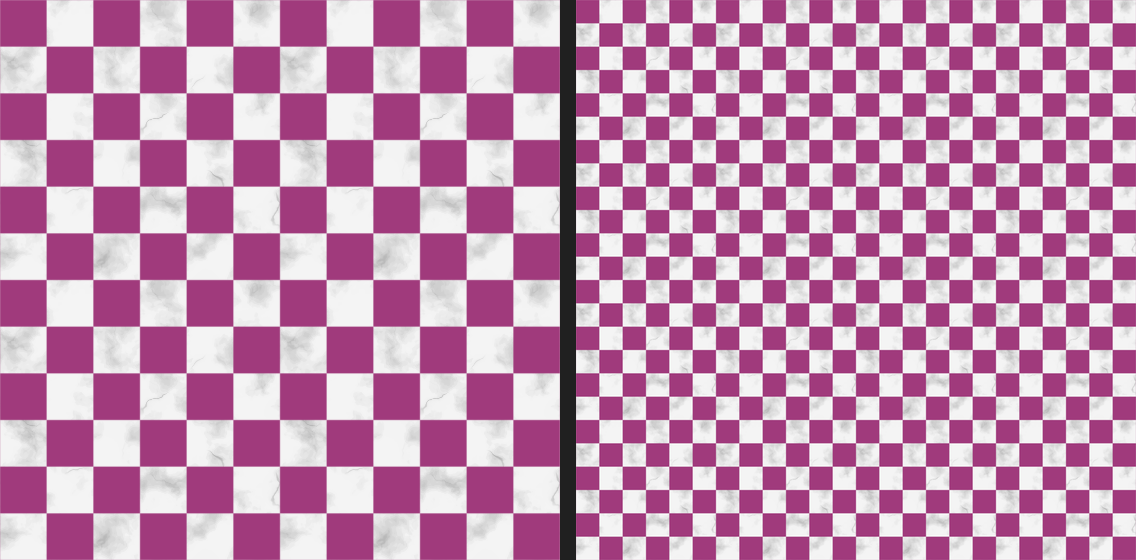
Left, the tile; right, the same tile 2 across and 2 down.
This pattern is drawn by a WebGL 1 fragment shader. Its source:

```glsl
precision highp float;
// Checkerboard of flat magenta and white marble squares, twelve by twelve.
// The marble is wrapping gradient noise: terraced grey clouds, fine creases
// and a few thin veins, repeating every six squares in both directions.

uniform vec2 u_resolution;

const float SQUARES = 12.0;       // squares across and down
const float MARBLE_PERIOD = 6.0;  // squares before the marble repeats
const float EDGE_PIXELS = 1.4;    // width of the smoothed square edges
const vec3 MAGENTA = vec3(0.627, 0.229, 0.486);
const float MARBLE_WHITE = 0.955;

// Unit gradient at a lattice point, wrapped to the given period.
vec2 latticeGradient(vec2 point, float period, float seed) {
  vec2 wrapped = mod(point, period);
  float h = fract(sin(dot(wrapped, vec2(127.1, 311.7)) + seed * 74.7) * 43758.5);
  float angle = 6.28318 * h;
  return vec2(cos(angle), sin(angle));
}

float gradientNoise(vec2 p, float period, float seed) {
  vec2 i = floor(p);
  vec2 f = p - i;
  vec2 u = f * f * f * (f * (f * 6.0 - 15.0) + 10.0);
  vec2 e = vec2(1.0, 0.0);
  float a = dot(latticeGradient(i, period, seed), f);
  float b = dot(latticeGradient(i + e.xy, period, seed), f - e.xy);
  float c = dot(latticeGradient(i + e.yx, period, seed), f - e.yx);
  float d = dot(latticeGradient(i + e.xx, period, seed), f - e.xx);
  return mix(mix(a, b, u.x), mix(c, d, u.x), u.y);
}

// Octaves double both frequency and period, so the sum still wraps.
float fractalNoise(vec2 p, float period, float seed) {
  float sum = 0.0;
  float amplitude = 1.0;
  for (int octave = 0; octave < 5; octave++) {
    sum += amplitude * gradientNoise(p, period, seed + float(octave));
    p *= 2.0;
    period *= 2.0;
    amplitude *= 0.5;
  }
  return sum;
}

// Softly stepped tone, like layered washes.
float terrace(float tone, float levels) {
  float t = tone * levels;
  float stepped = (floor(t) + smoothstep(0.3, 0.7, fract(t))) / levels;
  return mix(tone, stepped, 0.7);
}

// Grey level of the marble; p is measured in squares.
float marble(vec2 p, float period) {
  vec2 warp = vec2(fractalNoise(p, period, 11.0), fractalNoise(p, period, 23.0));

  // Clouds, with darker creases inside them
  float billow = fractalNoise(p + 0.15 * warp, period, 37.0);
  float cloud = terrace(smoothstep(-0.12, 0.68, billow), 6.0);
  float fold = abs(fractalNoise(p + 0.1 * warp.yx, period, 53.0));
  float crease = (1.0 - smoothstep(0.0, 0.09, fold)) * cloud;

  // Veins follow a zero contour and fade in and out
  float contour = abs(gradientNoise((p + 0.35 * warp) * 0.5, period * 0.5, 71.0));
  float presence = smoothstep(0.02, 0.3, gradientNoise(p, period, 89.0));
  float vein = 1.0 - smoothstep(0.002, 0.018, contour);
  float halo = exp(-contour / 0.03);

  float shadow = 0.17 * cloud + 0.06 * crease;
  shadow += presence * (0.1 * vein + 0.05 * halo);
  return MARBLE_WHITE - min(shadow, 0.23);
}

// Alternating +1 and -1 bands of unit width with smoothed edges.
vec2 bands(vec2 p, vec2 edgeWidth) {
  vec2 distanceToEdge = abs(fract(p + 0.5) - 0.5);
  vec2 side = 1.0 - 2.0 * step(1.0, mod(p, 2.0));
  return side * clamp(2.0 * distanceToEdge / edgeWidth, 0.0, 1.0);
}

void main() {
  vec2 p = gl_FragCoord.xy / u_resolution * SQUARES;
  vec2 pixel = SQUARES / u_resolution;

  vec2 band = bands(p, EDGE_PIXELS * pixel);
  float isMarble = 0.5 + 0.5 * band.x * band.y;

  vec3 stone = vec3(marble(p, MARBLE_PERIOD));
  gl_FragColor = vec4(mix(MAGENTA, stone, isMarble), 1.0);
}
```
